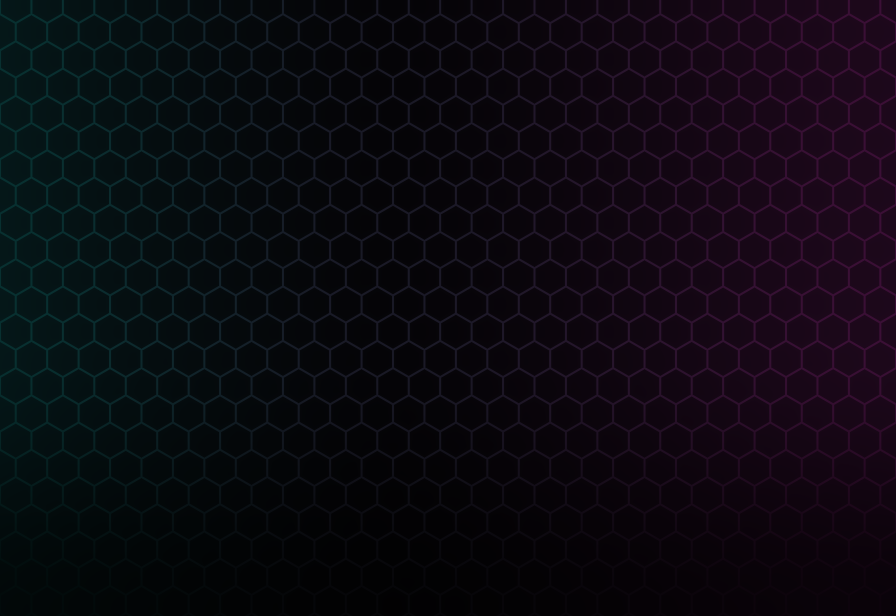
A Shadertoy shader for this pattern:

```glsl
// Dark honeycomb of thin soft outlines, lit teal from the left and magenta from the right.
// A hexagon distance on two interleaved lattices gives the lines; horizontal colour
// ramps tint lines and ground, and both sink into black towards the bottom.

#define CELL_WIDTH 0.05104          // flat-to-flat hexagon width, in canvas heights
#define FIRST_CENTER vec2(0.02552, 0.9919)
#define LINE_HALF 0.0017            // half line width, in canvas heights
#define LINE_SOFT 0.0011            // blur of the line borders
#define LINE_LEFT vec3(0.03, 0.19, 0.19)
#define LINE_MID vec3(0.10, 0.10, 0.15)
#define LINE_RIGHT vec3(0.23, 0.06, 0.21)
#define GROUND vec3(0.018, 0.015, 0.026)
#define GLOW_LEFT vec3(0.000, 0.075, 0.070)
#define GLOW_RIGHT vec3(0.095, 0.016, 0.080)
#define FADE_HEIGHT 0.45            // height where the lower darkening ends

// Distance to the nearest hexagon border, for cells of unit width with upright sides
float hexBorder(vec2 p) {
    const vec2 period = vec2(1.0, 1.7320508);
    vec2 a = mod(p, period) - 0.5 * period;
    vec2 b = mod(p + 0.5 * period, period) - 0.5 * period;
    vec2 q = abs(dot(a, a) < dot(b, b) ? a : b);
    return 0.5 - max(q.x, dot(q, vec2(0.5, 0.8660254)));
}

// Outline colour from the left to the right side of the canvas
vec3 lineColor(float x) {
    vec3 cool = mix(LINE_LEFT, LINE_MID, smoothstep(0.0, 0.42, x));
    return mix(cool, LINE_RIGHT, smoothstep(0.42, 1.0, x));
}

// Ground colour with a glow at either side
vec3 groundColor(float x) {
    float left = pow(clamp(1.0 - x / 0.45, 0.0, 1.0), 1.5);
    float right = smoothstep(0.4, 1.05, x);
    return GROUND + GLOW_LEFT * left + GLOW_RIGHT * right;
}

void mainImage(out vec4 fragColor, in vec2 fragCoord) {
    vec2 uv = fragCoord / iResolution.xy;
    vec2 pos = fragCoord / iResolution.y;
    float pixel = 1.0 / iResolution.y;

    // Honeycomb outline with a faint halo
    float border = CELL_WIDTH * hexBorder((pos - FIRST_CENTER) / CELL_WIDTH);
    float soft = max(LINE_SOFT, 0.6 * pixel);
    float line = 1.0 - smoothstep(LINE_HALF - soft, LINE_HALF + soft, border);
    float halo = 0.10 * exp(-border / 0.004);
    float outline = max(line, halo);

    // Lower darkening, stronger on the lines than on the ground
    float rise = smoothstep(0.0, FADE_HEIGHT, uv.y);
    vec3 ground = groundColor(uv.x) * mix(0.35, 1.0, rise);
    vec3 lines = lineColor(uv.x) * mix(0.22, 1.0, rise);

    fragColor = vec4(mix(ground, max(lines, ground), outline), 1.0);
}
```
